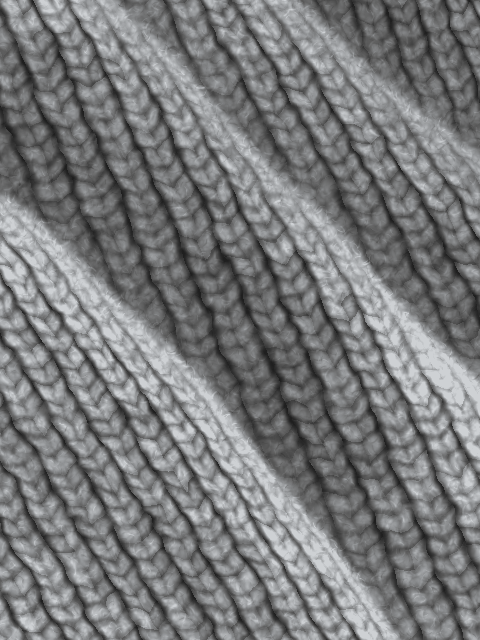
A Shadertoy shader for this texture:

```glsl
// Soft grey ribbed wool knit, draped in four diagonal folds.

float hash(vec2 p) {
    vec3 q = fract(vec3(p.xyx) * 0.1031);
    q += dot(q, q.yzx + 33.33);
    return fract((q.x + q.y) * q.z);
}

vec2 hash2(vec2 p) {
    return vec2(hash(p), hash(p + 57.3));
}

// Cellular noise: distance to the nearest scattered point
float cellular(vec2 p) {
    vec2 cell = floor(p);
    float nearest = 2.0;
    for (int y = -1; y <= 1; y++)
    for (int x = -1; x <= 1; x++) {
        vec2 n = cell + vec2(x, y);
        nearest = min(nearest, length(n + hash2(n) - p));
    }
    return nearest;
}

// Short, slightly bent hairs, one per cell, light or dark
float fibres(vec2 p) {
    vec2 cell = floor(p);
    float sum = 0.0;
    for (int y = -1; y <= 1; y++)
    for (int x = -1; x <= 1; x++) {
        vec2 n = cell + vec2(x, y);
        vec2 r = p - n - hash2(n);
        float angle = 6.2832 * hash(n + 11.7);
        vec2 axis = vec2(cos(angle), sin(angle));
        float along = dot(r, axis);
        float across = dot(r, vec2(-axis.y, axis.x)) + 0.5 * along * along - 0.06;
        float hair = smoothstep(0.14, 0.0, abs(across)) * smoothstep(0.55, 0.3, abs(along));
        sum += hair * (hash(n + 29.1) - 0.45);
    }
    return sum;
}

// Layered sines that bend the yarn
vec2 wobble(vec2 p) {
    return 0.0036 * sin(p.yx * vec2(29.0, 37.0) + 2.0 * sin(p * 13.0))
         + 0.0024 * sin(p.yx * vec2(97.0, 83.0) + 3.0 * sin(p * 41.0));
}

// Ribs of paired strands forming V stitches; returns relative brightness
float knit(vec2 p, float depth, float slope, float ribs) {
    float u = (p.x - slope * p.y + 0.09 * exp(-max(depth, 0.0) / 0.1)) * ribs;
    float rib = floor(u);
    float side = fract(u) - 0.5;
    float a = 2.0 * abs(side);
    float v = (p.y + 0.35 * p.x) * 23.0 + hash(vec2(rib, 3.0)) + 0.5 * a;
    float strand = smoothstep(0.5, 0.12, abs(fract(v) - 0.5));
    float groove = smoothstep(1.0, 0.55, a);
    float seam = smoothstep(0.0, 0.3, a);
    float variation = hash(vec2(rib * 2.0 + step(0.0, side), floor(v)));
    float floorTone = 0.42 + 0.14 * sin(v * 2.1 + rib * 4.0);
    return mix(floorTone, 1.0, groove) * mix(0.66 + 0.16 * variation, 1.07, strand)
         * mix(0.82, 1.0, seam) * (0.9 + 0.2 * variation) * (1.0 - 0.2 * side);
}

void mainImage(out vec4 fragColor, in vec2 fragCoord) {
    // Canvas widths, measured down from the top edge
    vec2 p = vec2(fragCoord.x, iResolution.y - fragCoord.y) / iResolution.x;
    float lumps = cellular(p * 42.0) - 0.5;
    vec2 yarn = p + wobble(p) + vec2(0.002, 0.006) * lumps;

    // Crest curve of each fold, front to back: height, slope, bend
    vec3 crest[4] = vec3[4](vec3(0.408, 0.75, 0.44), vec3(-0.258, 1.06, 0.0),
                            vec3(-0.517, 0.85, 0.0), vec3(-0.95, 0.8, 0.0));
    // Rib slope, ribs per width, crest light, hollow light
    vec4 cloth[4] = vec4[4](vec4(0.58, 12.6, 1.02, 0.53), vec4(0.40, 11.5, 0.94, 0.38),
                            vec4(0.48, 11.6, 0.88, 0.37), vec4(0.34, 15.0, 0.58, 0.40));

    float hairs = fibres(p * 28.0) + fibres(p * 46.0 + 7.0) + fibres(p * 72.0 + 19.0);
    float grain = 0.7 * lumps + cellular(yarn * 75.0) + 0.5 * cellular(yarn * 120.0 + 5.0) - 0.7;

    // Stack the folds from back to front
    float tone = 0.4;
    for (int i = 3; i >= 0; i--) {
        vec3 c = crest[i];
        vec4 k = cloth[i];
        float depth = p.y - (c.x + c.y * p.x + c.z * p.x * p.x)
                    + 0.008 * sin(p.x * 19.0 + float(i)) + 0.007 * hairs;
        float light = mix(k.w, k.z, exp(-max(depth, 0.0) / 0.17));
        light += 0.03 * sin(p.x * 9.0 - p.y * 5.0 + float(i) * 2.0);
        if (i == 0) light += 0.14 * smoothstep(1.0, 1.35, p.y - 0.6 * p.x);
        if (i == 1) light += 0.18 * smoothstep(0.55, 1.0, p.x) + 0.08 * smoothstep(0.25, 0.0, p.x + p.y);
        float relief = mix(0.15, 1.0, smoothstep(-0.01, 0.15, depth));
        float surface = light * mix(0.76, knit(yarn, depth, k.x, k.y), relief);

        // Downy haze just behind the crest
        tone = mix(tone, 0.42, 0.65 * exp(min(depth, 0.0) / 0.055));
        tone = mix(tone, surface, smoothstep(-0.022, 0.022, depth));
    }

    // Woolly grain and loose hairs
    tone *= 1.0 - 0.22 * grain + 0.26 * hairs;
    tone = clamp(tone, 0.12, 0.82);
    vec3 wool = tone * mix(vec3(1.0), vec3(0.985, 1.0, 1.015), smoothstep(0.3, 0.6, tone));
    fragColor = vec4(wool, 1.0);
}
```
